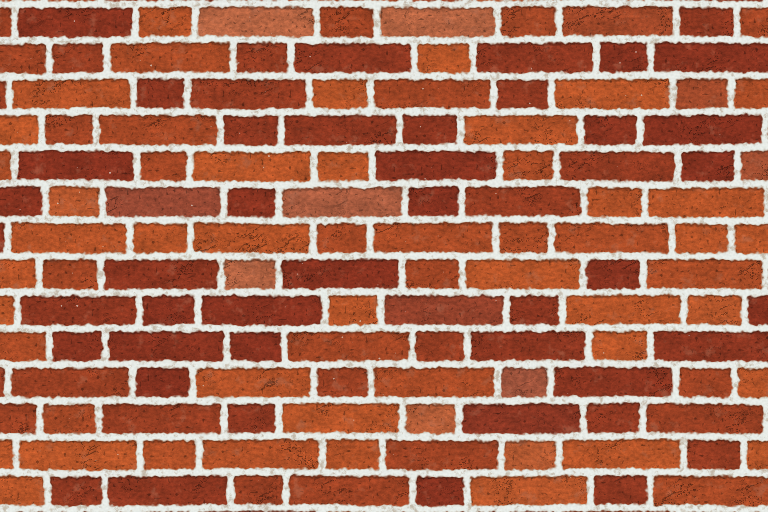
A WebGL 2 fragment shader for this texture:

```glsl
#version 300 es
precision highp float;

uniform vec2 u_resolution;
out vec4 outColor;

const float COURSE = 0.0704;      // height of one course
const float PERIOD = 0.354;       // one stretcher plus one header
const float STRETCHER = 0.68;     // stretcher share of the period
const float JOINT = 0.0142;       // mortar width

const vec3 DARK_RED = vec3(0.52, 0.195, 0.125);
const vec3 ORANGE = vec3(0.715, 0.335, 0.165);
const vec3 DUSTY = vec3(0.70, 0.44, 0.34);
const vec3 LIME = vec3(0.91, 0.925, 0.905);
const vec3 DIRTY_LIME = vec3(0.77, 0.73, 0.67);

vec2 hash2(vec2 p) {
  vec3 q = fract(p.xyx * vec3(0.1031, 0.1030, 0.0973));
  q += dot(q, q.yzx + 33.33);
  return fract((q.xx + q.yz) * q.zy);
}

float cornerSlope(vec2 cell, vec2 f, vec2 corner) {
  float angle = 6.2832 * hash2(cell + corner).x;
  return dot(vec2(cos(angle), sin(angle)), f - corner);
}

float gradientNoise(vec2 p) {
  vec2 cell = floor(p), f = fract(p);
  vec2 w = f * f * f * (f * (f * 6.0 - 15.0) + 10.0);
  float low = mix(cornerSlope(cell, f, vec2(0, 0)), cornerSlope(cell, f, vec2(1, 0)), w.x);
  float high = mix(cornerSlope(cell, f, vec2(0, 1)), cornerSlope(cell, f, vec2(1, 1)), w.x);
  return mix(low, high, w.y);
}

float fbm(vec2 p) {
  float sum = 0.0, amp = 1.0;
  for (int i = 0; i < 4; i++) {
    sum += amp * gradientNoise(p);
    p = p * 2.03 + 17.1;
    amp *= 0.6;
  }
  return sum;
}

float roundedBox(vec2 p, vec2 halfSize, float radius) {
  vec2 q = abs(p) - halfSize + radius;
  return length(max(q, 0.0)) + min(max(q.x, q.y), 0.0) - radius;
}

// Centre of the index-th upright joint; even ones open a stretcher
float jointX(float index, float row) {
  float start = 0.025 + 0.5 * PERIOD * (1.0 - mod(row, 2.0));
  float rowShift = 0.024 * (hash2(vec2(row + 7.0, 3.0)).x - 0.5);
  float jitter = 0.012 * (hash2(vec2(index + 40.0, row + 11.0)).y - 0.5);
  return start + rowShift + jitter
    + PERIOD * (floor(index * 0.5) + STRETCHER * mod(index, 2.0));
}

float findBrick(float x, float row) {
  float index = 2.0 * floor((x - jointX(0.0, row)) / PERIOD);
  index += step(jointX(index + 1.0, row), x);
  if (x < jointX(index, row)) index -= 1.0;
  else if (x >= jointX(index + 1.0, row)) index += 1.0;
  return index;
}

vec3 brickColor(vec2 p, vec2 id) {
  vec2 pick = hash2(id + 63.0);
  vec2 local = p + pick * 9.0;
  vec3 color = mix(DARK_RED, ORANGE, smoothstep(0.0, 1.0, pick.x));
  color = mix(color, DUSTY, 0.55 * smoothstep(0.9, 1.0, pick.y));

  // Fired blotches, grain and drag marks
  float blotch = fbm(local * vec2(16.0, 28.0));
  float grain = fbm(local * vec2(105.0, 150.0));
  color *= 1.0 + 0.13 * blotch + 0.17 * grain;

  // Creases and pits
  float crease = abs(gradientNoise(local * vec2(24.0, 48.0) + 0.5 * grain));
  float patchy = smoothstep(0.0, 0.4, gradientNoise(local * 15.0 + 5.0));
  color *= 1.0 - 0.38 * patchy * (1.0 - smoothstep(0.0, 0.07, crease));
  color *= 1.0 - 0.3 * smoothstep(0.3, 0.55, gradientNoise(local * 130.0));

  // Lime dust and stray flecks
  color = mix(color, DUSTY, 0.4 * smoothstep(0.2, 0.8, fbm(local * 30.0 + 31.0)));
  return mix(color, LIME, 0.6 * smoothstep(0.55, 0.65, gradientNoise(local * 95.0 + 8.0)));
}

vec3 mortarColor(vec2 p) {
  float dirt = smoothstep(0.05, 0.75, fbm(p * 55.0 + 4.0));
  return mix(LIME, DIRTY_LIME, dirt) * (1.0 + 0.05 * gradientNoise(p * 210.0));
}

void main() {
  vec2 p = gl_FragCoord.xy / u_resolution.y;
  float pixel = 1.0 / u_resolution.y;

  // Flemish bond on slightly wavering courses
  float y = p.y - 0.007 + 0.004 * gradientNoise(vec2(p.x * 3.0, p.y * 4.0));
  float row = floor(y / COURSE);
  float index = findBrick(p.x, row);
  float left = jointX(index, row), right = jointX(index + 1.0, row);
  vec2 local = vec2(p.x - 0.5 * (left + right), y - (row + 0.5) * COURSE);
  vec2 halfSize = 0.5 * (vec2(right - left, COURSE) - JOINT);

  // Ragged brick outline
  float edge = roundedBox(local, halfSize, 0.004);
  edge += 0.0045 * gradientNoise(p * 45.0) + 0.0035 * gradientNoise(p * 130.0);

  // Shade under the upper lip, soft dirt beside the brick
  vec3 brick = brickColor(p, vec2(index, row));
  float lip = smoothstep(-0.006, -0.001, edge) * smoothstep(0.0, halfSize.y, local.y);
  brick *= 1.0 - 0.3 * lip;
  vec3 mortar = mortarColor(p);
  mortar = mix(mortar, DIRTY_LIME, 0.65 * (1.0 - smoothstep(0.0, 0.004, edge)));

  float soft = max(pixel, 0.0013);
  outColor = vec4(mix(brick, mortar, smoothstep(-soft, soft, edge)), 1.0);
}
```
